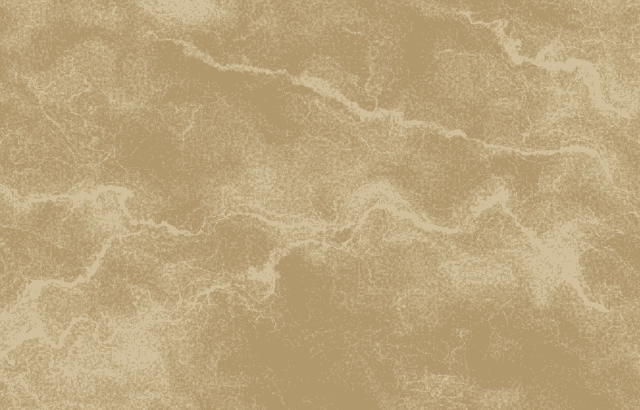
Reproduce this texture procedurally as a Shadertoy shader.

```glsl
const vec3 DARK_TAN  = vec3(0.695, 0.595, 0.425);
const vec3 MID_TAN   = vec3(0.73, 0.64, 0.48);
const vec3 LIGHT_TAN = vec3(0.77, 0.69, 0.53);
const vec3 PALE      = vec3(0.82, 0.75, 0.61);

const float BASE_TONE = 0.6;        // tones run from 0 (dark) to 3 (pale)
const float TONE_BLEND = 0.2;       // softness between neighbouring tones
const float CLOUD_STRENGTH = 5.2;
const float MOTTLE_STRENGTH = 3.0;
const float GRAIN_STRENGTH = 1.8;
const float VEIN_STRENGTH = 2.1;
const float HAZE_STRENGTH = 0.9;
const float HAZE_FALLOFF = 20.0;
const float CRACK_STRENGTH = 1.4;
const float CRACK_WIDTH = 0.0042;
const float WARP = 0.16;
const float BEDDING_ANGLE = -0.32;  // slope of the stone's layers
const float BEDDING_STRETCH = 0.6;

// Main veins as start and end points, with half widths
const int VEINS = 11;
const vec4 VEIN_PATH[VEINS] = vec4[VEINS](
    vec4(0.35, 0.91, 0.75, 0.80), vec4(0.70, 0.82, 1.24, 0.635),
    vec4(1.22, 0.64, 1.50, 0.56), vec4(1.10, 0.99, 1.56, 0.72),
    vec4(0.00, 0.55, 0.50, 0.45), vec4(0.48, 0.44, 0.90, 0.45),
    vec4(0.88, 0.44, 1.22, 0.50), vec4(1.22, 0.50, 1.52, 0.22),
    vec4(0.90, 0.45, 0.42, 0.22), vec4(0.42, 0.22, 0.00, 0.16),
    vec4(0.38, 0.45, 0.00, 0.20));
const float VEIN_WIDTH[VEINS] = float[VEINS](
    0.014, 0.024, 0.009, 0.011, 0.009, 0.009, 0.014, 0.011, 0.009, 0.007, 0.007);

vec2 hash2(vec2 cell) {
    vec3 h = fract(vec3(cell.xyx) * vec3(0.1031, 0.103, 0.0973));
    h += dot(h, h.yzx + 33.33);
    return fract((h.xx + h.yz) * h.zy);
}

float cornerSlope(vec2 cell, vec2 offset) {
    float angle = 6.2832 * hash2(cell).x;
    return dot(vec2(cos(angle), sin(angle)), offset);
}

float gradientNoise(vec2 p) {
    vec2 i = floor(p), f = p - i;
    vec2 u = f * f * f * (f * (f * 6.0 - 15.0) + 10.0);
    vec2 e = vec2(1.0, 0.0);
    return mix(mix(cornerSlope(i, f), cornerSlope(i + e, f - e), u.x),
               mix(cornerSlope(i + e.yx, f - e.yx), cornerSlope(i + 1.0, f - 1.0), u.x), u.y);
}

float fbm(vec2 p) {
    float sum = 0.0, amplitude = 0.5;
    for (int i = 0; i < 5; i++) {
        sum += amplitude * gradientNoise(p);
        p = mat2(1.6, 1.2, -1.2, 1.6) * p + 7.3;
        amplitude *= 0.5;
    }
    return sum;
}

// Distance to the border between the two nearest cell points
float cellEdge(vec2 p) {
    vec2 cell = floor(p), nearest = vec2(9.0), second = vec2(9.0);
    for (int y = -1; y <= 1; y++)
    for (int x = -1; x <= 1; x++) {
        vec2 c = cell + vec2(x, y);
        vec2 r = c + hash2(c + 40.0) - p;
        if (dot(r, r) < dot(nearest, nearest)) { second = nearest; nearest = r; }
        else if (dot(r, r) < dot(second, second)) second = r;
    }
    return 0.5 * (dot(second, second) - dot(nearest, nearest)) / max(length(second - nearest), 0.001);
}

// x: solid vein, y: soft haze around it
vec2 veins(vec2 p) {
    float patchy = 0.75 + 1.4 * gradientNoise(p * 11.0);
    vec2 result = vec2(0.0);
    for (int i = 0; i < VEINS; i++) {
        vec2 start = VEIN_PATH[i].xy, along = VEIN_PATH[i].zw - start;
        float h = clamp(dot(p - start, along) / dot(along, along), 0.0, 1.0);
        float d = length(p - start - along * h);
        float width = VEIN_WIDTH[i] * (0.3 + 0.7 * sin(3.1416 * h)) * max(patchy, 0.2);
        float core = smoothstep(width + 0.003, width * 0.4, d);
        result = max(result, vec2(core * clamp(patchy + 0.2, 0.3, 1.0), exp(-d * HAZE_FALLOFF)));
    }
    return result;
}

// Network of hairline cracks at three sizes, denser inside the haze
float cracks(vec2 bedded, float haze) {
    float sum = 0.0, scale = 5.0, width = CRACK_WIDTH;
    for (int i = 0; i < 3; i++) {
        float shift = 13.7 * float(i);
        float presence = smoothstep(-0.08, 0.3, gradientNoise(bedded * 5.0 + shift) + 0.2 * haze);
        float edge = cellEdge(bedded * scale + shift) / scale;
        sum = max(sum, presence * smoothstep(width, 0.0, edge));
        scale *= 2.0;
        width *= 0.85;
    }
    return sum;
}

void mainImage(out vec4 fragColor, in vec2 fragCoord) {
    vec2 p = fragCoord / iResolution.y;
    vec2 warped = p + WARP * vec2(fbm(p * 6.0), fbm(p * 6.0 + 31.0));
    float c = cos(BEDDING_ANGLE), s = sin(BEDDING_ANGLE);
    vec2 bedded = mat2(c, -s, s, c) * warped * vec2(BEDDING_STRETCH, 1.0);

    // Clouds, mottling and fine grain
    float tone = BASE_TONE + CLOUD_STRENGTH * fbm(bedded * 3.4 + 4.0);
    tone += MOTTLE_STRENGTH * fbm(bedded * 16.0);
    tone += GRAIN_STRENGTH * (gradientNoise(p * 117.0) + gradientNoise(p * 213.0 + 5.0));

    // Pale upper corners
    tone += 1.3 * smoothstep(0.42, 0.0, distance(warped, vec2(1.5, 1.0)));
    tone += 2.0 * smoothstep(0.16, 0.02, distance(warped, vec2(0.43, 1.03)));

    // Veins and cracks
    vec2 vein = veins(warped);
    tone += HAZE_STRENGTH * vein.y + CRACK_STRENGTH * cracks(bedded, vein.y);
    tone += VEIN_STRENGTH * vein.x;

    vec3 color = mix(DARK_TAN, MID_TAN, smoothstep(0.5 - TONE_BLEND, 0.5 + TONE_BLEND, tone));
    color = mix(color, LIGHT_TAN, smoothstep(1.5 - TONE_BLEND, 1.5 + TONE_BLEND, tone));
    color = mix(color, PALE, smoothstep(2.5 - TONE_BLEND, 2.5 + TONE_BLEND, tone));
    fragColor = vec4(color, 1.0);
}
```
